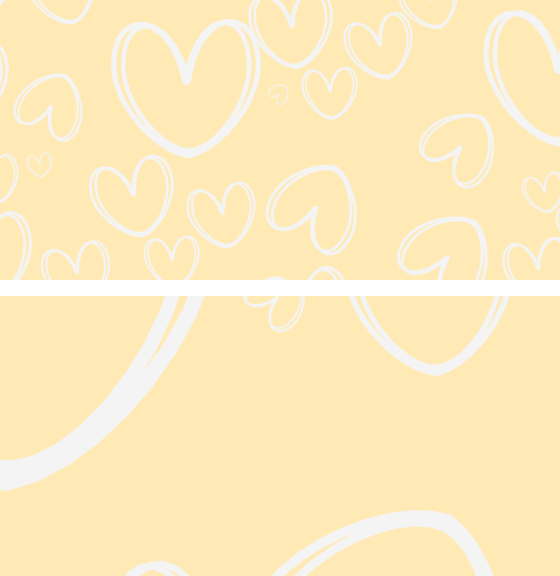
Top, the full canvas; bottom, a detail of the centre.
Write a Shadertoy shader that draws this pattern.

```glsl
// Scattered hand-drawn double-line hearts in off-white on pale yellow.
#define PAPER vec3(1.0, 0.918, 0.71)
#define INK vec3(0.957, 0.957, 0.957)
#define LARGE 0.27      // half widths, in canvas heights
#define MEDIUM 0.165
#define SMALL 0.125
#define MINI 0.09
#define TINY 0.046
#define TRIES 130       // candidate places
#define MAX_HEARTS 48
#define STROKE 0.034    // half stroke, relative to the heart
#define STEPS 10        // segments per curve

float hash(float n) { return fract(sin(n * 127.1 + 11.7) * 43758.5453); }

vec2 rotate(vec2 p, float angle) {
    float c = cos(angle), s = sin(angle);
    return mat2(c, -s, s, c) * p;
}

vec2 cubic(vec2 a, vec2 b, vec2 c, vec2 d, float t) {
    float u = 1.0 - t;
    return u * u * u * a + 3.0 * u * u * t * b + 3.0 * u * t * t * c + t * t * t * d;
}

// Right half of the outline: t = 0 notch, 1 widest point, 2 tip
vec2 halfHeart(float t) {
    vec2 side = vec2(0.96, 0.33);
    return t < 1.0
        ? cubic(vec2(0.0, 0.12), vec2(0.2, 1.1), vec2(0.96, 1.1), side, t)
        : cubic(side, vec2(0.96, -0.2), vec2(0.4, -0.82), vec2(0.0, -0.85), t - 1.0);
}

// Signed distance to a pen line that swells at notch and tip
float penHeart(vec2 p) {
    p.x = abs(p.x);
    float d = 1e3;
    vec2 a = halfHeart(0.0);
    for (int i = 1; i <= 2 * STEPS; i++) {
        float t = float(i) / float(STEPS);
        vec2 b = halfHeart(t), ab = b - a, ap = p - a;
        float h = clamp(dot(ap, ab) / dot(ab, ab), 0.0, 1.0);
        float along = t - (1.0 - h) / float(STEPS) - 1.0;
        float width = STROKE + 0.025 * pow(abs(along), 4.0);
        d = min(d, length(ap - ab * h) - width);
        a = b;
    }
    return d;
}

// Two loose passes of the pen, the second one narrower
float doubleHeart(vec2 p, float seed) {
    float sway = 0.08 * (hash(seed) - 0.5);
    vec2 q = rotate(p, sway) - vec2(0.5 * sway, 0.0);
    return min(penHeart(p), penHeart(q * vec2(1.15, 1.02)));
}

float sizeLimit(int i) {
    return i < 2 ? LARGE : i < 14 ? MEDIUM : i < 51 ? SMALL : i < 95 ? MINI : TINY;
}

// Large hearts march in a row, the rest follow an even scatter sequence
vec2 place(int i) {
    float n = float(i);
    if (i < 2) return vec2(0.667, 0.68) + n * vec2(1.33, 0.04);
    return vec2(-0.15, -0.2) + vec2(2.3, 1.4) * fract(0.5 + n * vec2(0.7549, 0.5698));
}

// Mostly leaning left, some nearly upside down
float tilt(float seed, float radius) {
    if (radius > MEDIUM) return 0.03;
    float lean = hash(seed + 3.3);
    return hash(seed + 8.9) > 0.76 ? 2.35 + 0.4 * lean : 0.05 + 0.38 * lean;
}

void mainImage(out vec4 fragColor, in vec2 fragCoord) {
    vec2 p = fragCoord / iResolution.y;
    float soft = 0.8 / iResolution.y;
    float dist = 1e3;
    vec3 hearts[MAX_HEARTS];
    int count = 0;

    // Pack hearts from large to tiny, each shrinking a little to fit its gap
    for (int i = 0; i < TRIES; i++) {
        if (count >= MAX_HEARTS) break;
        vec2 centre = place(i);
        float limit = sizeLimit(i), radius = limit;
        float gap = i < 95 ? 0.01 : 0.025;
        for (int k = 0; k < count; k++) {
            radius = min(radius, distance(centre, hearts[k].xy) - hearts[k].z - gap);
            if (radius < 0.8 * limit) break;
        }
        if (radius < 0.8 * limit) continue;
        hearts[count] = vec3(centre, radius);
        count++;

        // Draw only near the heart
        vec2 local = (p - centre) / radius;
        if (dot(local, local) < 1.7) {
            float seed = float(i);
            local = rotate(local, tilt(seed, radius));
            dist = min(dist, doubleHeart(local, seed) * radius);
        }
    }

    float ink = 1.0 - smoothstep(-soft, soft, dist);
    fragColor = vec4(mix(PAPER, INK, ink), 1.0);
}
```
